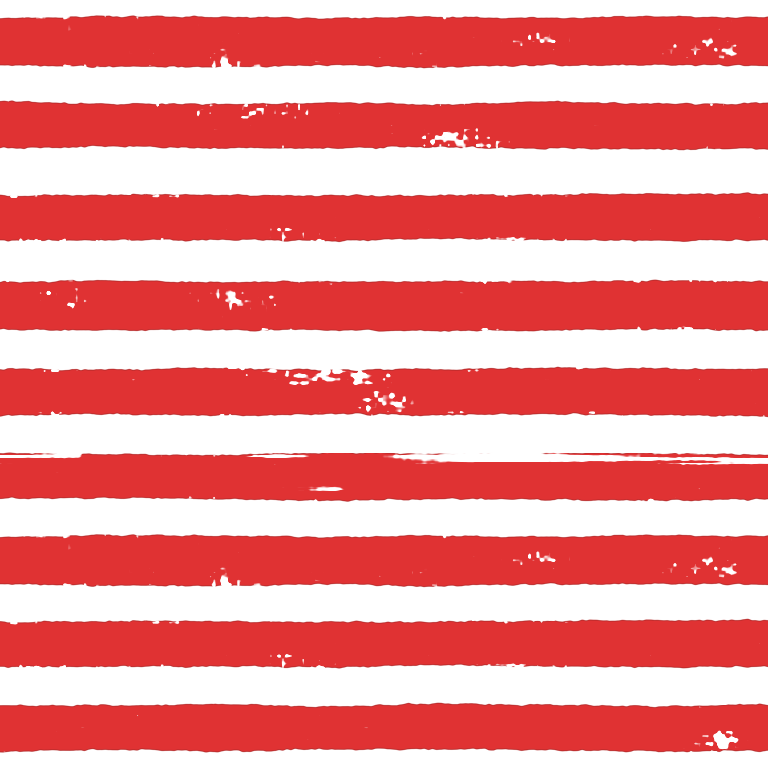
Write a WebGL 1 fragment shader that draws this pattern.

```glsl
precision highp float;
// Nine hand-painted red stripes on white, with ragged edges and worn ink.
// Each pixel finds its stripe row, measures the distance to its rough border,
// then noise inside soft patches and dry-brush bands scratches the ink away.

uniform vec2 u_resolution;

const vec3 PAPER = vec3(1.0);
const vec3 INK = vec3(0.88, 0.195, 0.2);
const vec3 RIM_INK = vec3(0.70, 0.16, 0.16);

const float PI = 3.14159265;
const float ROWS = 9.0;
const float FIRST_CENTER = 0.054;    // measured down from the top edge
const float PITCH = 0.1117;
const float DRIFT = 0.0091;          // middle rows sag downward
const float SECOND_ROW_LIFT = 0.0045;
const float HALF_HEIGHT = 0.0304;
const float HEIGHT_VARIATION = 0.0014;
const float EDGE_SWELL = 0.0042;
const float EDGE_GRIT = 0.0034;
const float RIM_WIDTH = 0.0022;
const float EDGE_SOFTNESS = 0.0010;
const float PATCH_HEIGHT = 0.62;     // relative to the stripe half height
const float BRUSH_ROW = 5.0;

// Worn patches: row, x, height within stripe (-1 to 1), x radius
const vec4 SPECKLE_MID = vec4(0.0, 0.69, 0.15, 0.085);
const vec4 SPECKLE_RIGHT = vec4(0.0, 0.91, -0.35, 0.065);
const vec4 SPECKLE_BASE = vec4(0.0, 0.31, -1.1, 0.075);
const vec4 SCUFF_LOW = vec4(1.0, 0.605, -0.65, 0.08);
const vec4 SPECKLE_TOP = vec4(1.0, 0.34, 0.65, 0.11);
const vec4 SPECKLE_LOW = vec4(2.0, 0.39, -0.85, 0.08);
const vec4 SPECKLE_LEFT = vec4(3.0, 0.085, 0.35, 0.05);
const vec4 SPECKLE_WIDE = vec4(3.0, 0.31, 0.1, 0.085);
const vec4 SCUFF_TOP = vec4(4.0, 0.42, 0.75, 0.125);
const vec4 SCUFF_BASE = vec4(4.0, 0.50, -0.5, 0.055);
const vec4 SCUFF_CORNER = vec4(8.0, 0.94, -0.55, 0.05);

float hash(vec2 p) {
  return fract(sin(dot(p, vec2(127.1, 311.7))) * 43758.5);
}

float noise(vec2 p) {
  vec2 cell = floor(p), f = fract(p);
  f = f * f * (3.0 - 2.0 * f);
  return mix(mix(hash(cell), hash(cell + vec2(1.0, 0.0)), f.x),
             mix(hash(cell + vec2(0.0, 1.0)), hash(cell + 1.0), f.x), f.y);
}

// Height of a torn edge: slow swell plus fine grit
float raggedEdge(float x, float seed) {
  float swell = noise(vec2(x * 7.0, seed)) - 0.5;
  float grit = 0.6 * noise(vec2(x * 75.0, seed + 20.0))
             + 0.4 * noise(vec2(x * 190.0, seed + 40.0)) - 0.5;
  return EDGE_SWELL * swell + EDGE_GRIT * grit;
}

float rowCenter(float row) {
  float sag = pow(max(sin(PI * row / (ROWS - 1.0)), 0.0), 1.5);
  float lift = step(abs(row - 1.0), 0.5) * SECOND_ROW_LIFT;
  return FIRST_CENTER + row * PITCH + DRIFT * sag - lift;
}

// Soft ellipse of wear, active on its own row only
float wornPatch(vec4 spot, float row, vec2 pos, float strength) {
  vec2 q = (pos - spot.yz) / vec2(spot.w, PATCH_HEIGHT);
  return step(abs(row - spot.x), 0.5) * strength * max(0.0, 1.0 - dot(q, q));
}

float patchWear(float row, vec2 pos) {
  float light = 0.62, heavy = 1.0;
  float wear = wornPatch(SPECKLE_MID, row, pos, light);
  wear = max(wear, wornPatch(SPECKLE_RIGHT, row, pos, light));
  wear = max(wear, wornPatch(SPECKLE_BASE, row, pos, light));
  wear = max(wear, wornPatch(SCUFF_LOW, row, pos, heavy));
  wear = max(wear, wornPatch(SPECKLE_TOP, row, pos, light));
  wear = max(wear, wornPatch(SPECKLE_LOW, row, pos, light));
  wear = max(wear, wornPatch(SPECKLE_LEFT, row, pos, light));
  wear = max(wear, wornPatch(SPECKLE_WIDE, row, pos, light));
  wear = max(wear, wornPatch(SCUFF_TOP, row, pos, heavy));
  wear = max(wear, wornPatch(SCUFF_BASE, row, pos, heavy));
  return max(wear, wornPatch(SCUFF_CORNER, row, pos, heavy));
}

// Long horizontal scratches left by a dry brush
float dryBrush(vec2 pos, float fleck) {
  float span = max(smoothstep(0.29, 0.36, pos.x), 1.0 - smoothstep(0.10, 0.12, pos.x));
  float upper = span * smoothstep(0.35, 0.9, pos.y);
  float lowSpan = smoothstep(0.11, 0.14, pos.x) * (1.0 - smoothstep(0.43, 0.46, pos.x));
  float lower = 0.6 * lowSpan * max(0.0, 1.0 - abs(pos.y + 0.6) / 0.25);
  float grain = 0.8 * noise(vec2(pos.x * 9.0, pos.y * 9.0)) + 0.2 * fleck;
  return smoothstep(-0.06, 0.06, grain - 1.0 + 0.6 * max(upper, lower));
}

void main() {
  vec2 uv = gl_FragCoord.xy / u_resolution;
  float down = 1.0 - uv.y;
  float row = clamp(floor((down - FIRST_CENTER) / PITCH + 0.5), 0.0, ROWS - 1.0);
  // Two of the lower rows reuse the strokes of earlier ones
  float stroke = row == 6.0 ? 0.0 : (row == 7.0 ? 2.0 : row);

  // Distance inside the stripe, positive in the ink
  float offset = rowCenter(row) - down;
  float halfHeight = HALF_HEIGHT + HEIGHT_VARIATION * cos(2.0 * PI * row / 3.0);
  float topGap = halfHeight - offset + raggedEdge(uv.x, stroke * 2.0 + 3.0);
  float baseGap = halfHeight + offset + raggedEdge(uv.x, stroke * 2.0 + 4.0);
  float inside = min(topGap, baseGap);

  // Flecks of bare paper in patches and along the border
  vec2 pos = vec2(uv.x, offset / halfHeight);
  vec2 grainPos = vec2(uv.x, offset) + stroke * 3.0;
  float fleck = 0.6 * noise(grainPos * 190.0) + 0.4 * noise(grainPos * 65.0);
  float borderWear = 0.55 * smoothstep(0.55, 0.9, noise(vec2(uv.x * 14.0, stroke + 60.0)))
                   * (1.0 - smoothstep(0.0, 0.007, inside));
  float wear = max(patchWear(stroke, pos), borderWear);
  float bare = smoothstep(-0.06, 0.06, fleck - 0.95 + 0.5 * wear);
  if (row == BRUSH_ROW) bare = max(bare, dryBrush(pos, fleck));

  float soft = max(EDGE_SOFTNESS, 0.7 / u_resolution.y);
  float coverage = smoothstep(-soft, soft, inside) * (1.0 - bare);
  vec3 ink = mix(RIM_INK, INK, smoothstep(0.0, RIM_WIDTH, inside));
  gl_FragColor = vec4(mix(PAPER, ink, coverage), 1.0);
}
```
